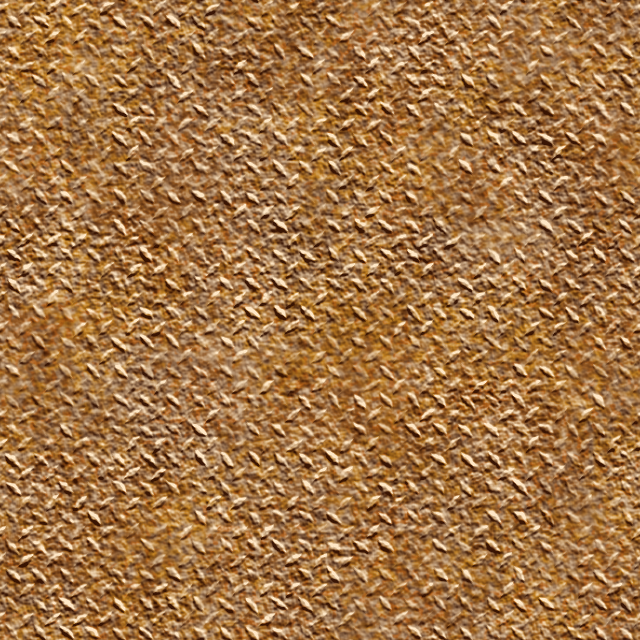
Give the GLSL for this texture, as a Shadertoy shader.

```glsl
// Rusted tread plate: 24 by 22 pairs of crossed raised lugs on mottled, grainy iron.

const vec2 GRID = vec2(24.0, 22.0);

float hash(vec2 p) {
    vec3 q = fract(vec3(p.xyx) * vec3(0.1031, 0.1030, 0.0973));
    q += dot(q, q.yzx + 33.33);
    return fract((q.x + q.y) * q.z);
}

float cornerSlope(vec2 corner, vec2 offset, float cells) {
    float angle = 6.2832 * hash(mod(corner, cells) + cells * 1.7);
    return dot(vec2(cos(angle), sin(angle)), offset);
}

// Gradient noise that wraps at the canvas edge, roughly -0.7 to 0.7
float noise(vec2 uv, float cells) {
    vec2 p = uv * cells, i = floor(p), f = p - i;
    vec2 w = f * f * f * (f * (f * 6.0 - 15.0) + 10.0);
    vec2 e = vec2(1.0, 0.0);
    float low = mix(cornerSlope(i, f, cells), cornerSlope(i + e, f - e, cells), w.x);
    float high = mix(cornerSlope(i + e.yx, f - e.yx, cells), cornerSlope(i + 1.0, f - 1.0, cells), w.x);
    return mix(low, high, w.y);
}

// Height of the lens-shaped lugs; the two leanings sit half a cell apart
float lugs(vec2 uv) {
    float height = 0.0;
    for (int k = 0; k < 2; k++) {
        float lean = k == 0 ? -1.0 : 1.0;
        vec2 g = uv * GRID - (k == 0 ? vec2(0.5, 0.25) : vec2(0.0, 0.75));
        vec2 id = round(g);
        vec2 key = mod(id, GRID) + 41.0 * float(k);
        vec2 jitter = vec2(hash(key + 3.1), hash(key + 7.7)) - 0.5;
        vec2 p = (g - id - 0.09 * jitter) * vec2(1.0, GRID.x / GRID.y);

        float angle = lean * (0.76 + 0.3 * (hash(key + 11.3) - 0.5));
        vec2 along = vec2(cos(angle), sin(angle));
        float t = dot(p, along) / 0.33;
        float across = abs(dot(p, vec2(-along.y, along.x)));
        float edge = across - 0.12 * (1.0 - t * t);
        float wear = mix(0.4, 1.0, hash(key + 19.0));
        height = max(height, wear * smoothstep(0.06, -0.08, edge));
    }
    return height;
}

// Pitted rust surface
float grain(vec2 uv) {
    return noise(uv, 67.0) + 0.9 * noise(uv, 109.0) + 0.5 * noise(uv, 181.0);
}

void mainImage(out vec4 fragColor, in vec2 fragCoord) {
    vec2 uv = fragCoord / iResolution.xy;

    // Bend the rows slightly so the lugs look worn
    vec2 bent = uv + 0.003 * vec2(noise(uv, 37.0), noise(uv, 43.0));

    // Mottled rust, golden oxide and bare tan metal
    float goldAmount = 0.38 + 0.8 * noise(uv, 5.0) + 0.6 * noise(uv, 13.0) + 1.2 * noise(uv, 53.0);
    float tanAmount = 0.38 + 0.6 * noise(uv, 4.0) + 0.5 * noise(uv, 11.0) + 1.5 * noise(uv, 71.0);
    float orangeAmount = noise(uv, 89.0) + 0.4 * noise(uv, 9.0);
    vec3 color = mix(vec3(0.58, 0.35, 0.14), vec3(0.75, 0.50, 0.13), clamp(goldAmount, 0.0, 1.0));
    color = mix(color, vec3(0.66, 0.52, 0.39), clamp(tanAmount, 0.0, 0.95));
    color = mix(color, vec3(0.72, 0.37, 0.08), 0.65 * smoothstep(0.12, 0.5, orangeAmount));

    // Polished lug tops
    float lug = lugs(bent);
    color = mix(color, vec3(0.76, 0.62, 0.45), 0.45 * lug);

    // Relief lit from above: slopes facing the light turn cream, the others dark
    vec2 toLight = 0.004 * vec2(0.3, 0.95);
    float lugSlope = lug - lugs(bent + toLight);
    float grainSlope = grain(uv) - grain(uv + 0.75 * toLight);
    float wearPatch = clamp(0.97 + 0.7 * noise(uv, 6.0) + 0.5 * noise(uv, 17.0), 0.5, 1.4);
    float light = wearPatch * (1.3 * lugSlope + 1.0 * grainSlope) + 0.2 * lug - 0.04;

    // Broad stains and fine speckle vary the brightness without direction
    light += 0.22 * noise(uv, 7.0) + 0.28 * noise(uv, 23.0) + 0.45 * noise(uv, 97.0);
    color = mix(color, vec3(1.0, 0.91, 0.78), clamp(light, 0.0, 1.0));
    color = mix(color, vec3(0.20, 0.06, 0.0), clamp(-light, 0.0, 0.95));

    fragColor = vec4(color, 1.0);
}
```
